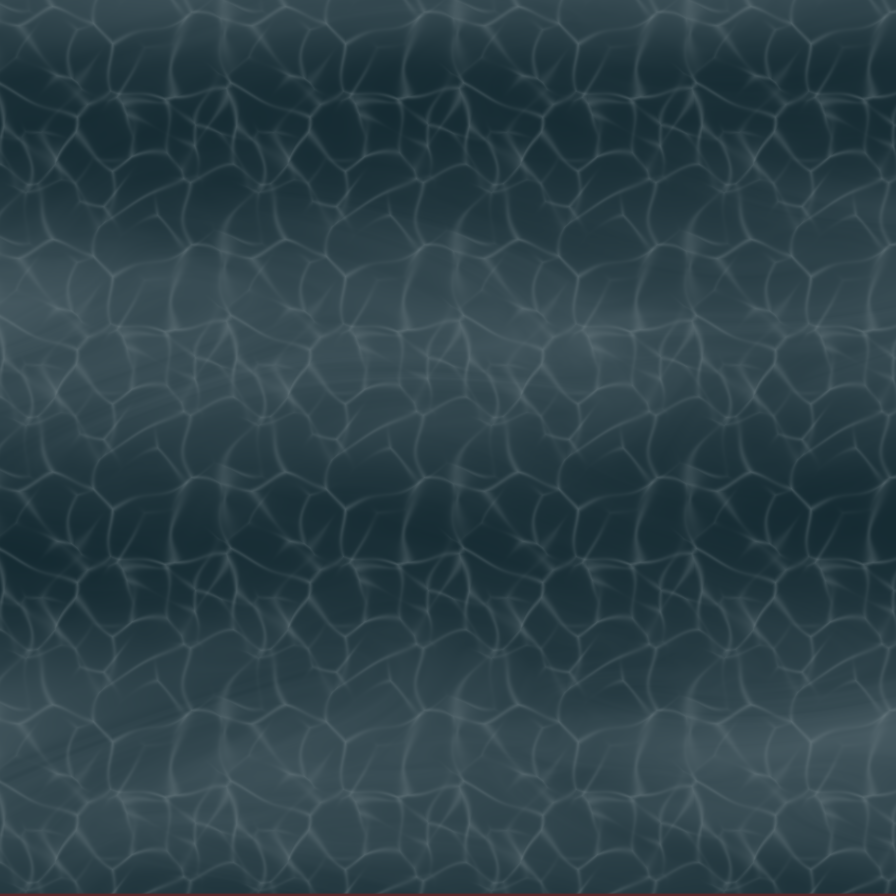
Give the GLSL for this texture, as a Shadertoy shader.

```glsl
// Dim underwater light: a repeating web of soft caustic threads over misty
// horizontal bands of slate teal. The web is two periodic cellular layers bent
// by sines; the mist is a stack of warped sines that does not repeat.

const float TAU = 6.2831853;
const float REPEATS = 3.85;        // web tiles across and down
const float BAND_PERIOD = 0.485;   // height of one light and dark band pair
const float BAND_CREST = 0.15;     // height of the lowest light band
const vec3 DEEP = vec3(0.080, 0.165, 0.195);
const vec3 MIST = vec3(0.265, 0.342, 0.372);
const vec3 THREAD = vec3(0.50, 0.56, 0.58);
const vec3 RIM = vec3(0.36, 0.16, 0.17);

vec2 hash2(vec2 p) {
    vec2 k = vec2(dot(p, vec2(127.1, 311.7)), dot(p, vec2(269.5, 183.3)));
    return fract(sin(k) * 43758.5);
}

// Three smallest distances to the scattered sites, wrapping every `cells`
vec3 nearestSites(vec2 p, float cells, float seed) {
    vec2 base = floor(p);
    vec3 d = vec3(9.0);
    for (int y = -2; y <= 2; y++)
    for (int x = -2; x <= 2; x++) {
        vec2 cell = base + vec2(x, y);
        vec2 site = cell + hash2(mod(cell, cells) + seed);
        float r = distance(p, site);
        if (r < d.x) d = vec3(r, d.xy);
        else if (r < d.y) d = vec3(d.x, r, d.y);
        else d.z = min(d.z, r);
    }
    return d;
}

// Bends tile coordinates while keeping them periodic
vec2 bend(vec2 p, float phase) {
    p += 0.040 * sin(TAU * p.yx + vec2(phase, phase + 2.1));
    return p + 0.016 * sin(TAU * 3.0 * p.yx + vec2(1.3, 4.0) * phase);
}

// Uneven strength along the threads, from 0 to 1
float fade(vec2 p, float phase) {
    float s = sin(TAU * (p.x + 2.0 * p.y) + phase)
            + sin(TAU * (p.y - 3.0 * p.x) + 2.0 * phase);
    return smoothstep(-1.5, 1.7, s);
}

// Thin threads on cell borders, with a faint glow and brighter knots
float web(vec2 tile, float cells, float seed, float width) {
    vec3 d = nearestSites(bend(tile, seed) * cells, cells, seed);
    float edge = d.y - d.x;
    float knot = exp(-12.0 * (d.z - d.x));
    float core = exp(-edge * edge / (width * width));
    float glow = exp(-edge * 7.0);
    return core * (0.14 + 0.50 * fade(tile, seed) + 0.6 * knot) + 0.14 * glow;
}

// Smoky streaks from warped sines, about -1 to 1
float wisps(vec2 p) {
    float sum = 0.0, amp = 0.5;
    for (int i = 0; i < 6; i++) {
        float k = float(i);
        p += 0.8 * sin(1.2 * p.yx + vec2(1.7, 3.1) * k);
        sum += amp * sin(p.x + 1.9 * k) * cos(0.8 * p.y - k);
        p = mat2(0.94, 0.34, -0.34, 0.94) * p * 1.7;
        amp *= 0.62;
    }
    return sum;
}

// Brightness of the misty bands
float mistTone(vec2 uv) {
    float drift = 0.012 * sin(5.0 * uv.x + 1.0) + 0.008 * sin(11.0 * uv.x);
    float phase = TAU * (uv.y + drift - BAND_CREST) / BAND_PERIOD;
    float swell = 0.5 + 0.5 * cos(phase);
    float top = 0.28 * smoothstep(0.91, 1.0, uv.y);
    float smoke = wisps(uv * vec2(5.0, 14.0) + vec2(2.0, 5.0));
    return 0.06 + 0.69 * swell + top + smoke * (0.10 + 0.24 * swell);
}

void mainImage(out vec4 fragColor, in vec2 fragCoord) {
    vec2 uv = fragCoord / iResolution.xy;
    vec2 tile = fract(uv * REPEATS);

    // Misty water
    vec3 color = mix(DEEP, MIST, clamp(mistTone(uv), 0.0, 1.1));

    // Main web with a fainter, finer one behind it
    float light = 0.31 * web(tile, 4.0, 3.0, 0.075);
    light += 0.25 * fade(tile, 5.0) * web(tile, 5.0, 11.0, 0.09);
    color = mix(color, THREAD, min(light, 0.5));

    // Thin red rim along the bottom
    float pixel = 1.0 / iResolution.y;
    float rim = 1.0 - smoothstep(0.0026 - pixel, 0.0026 + pixel, uv.y);
    color = mix(color, RIM, rim);

    fragColor = vec4(color, 1.0);
}
```
